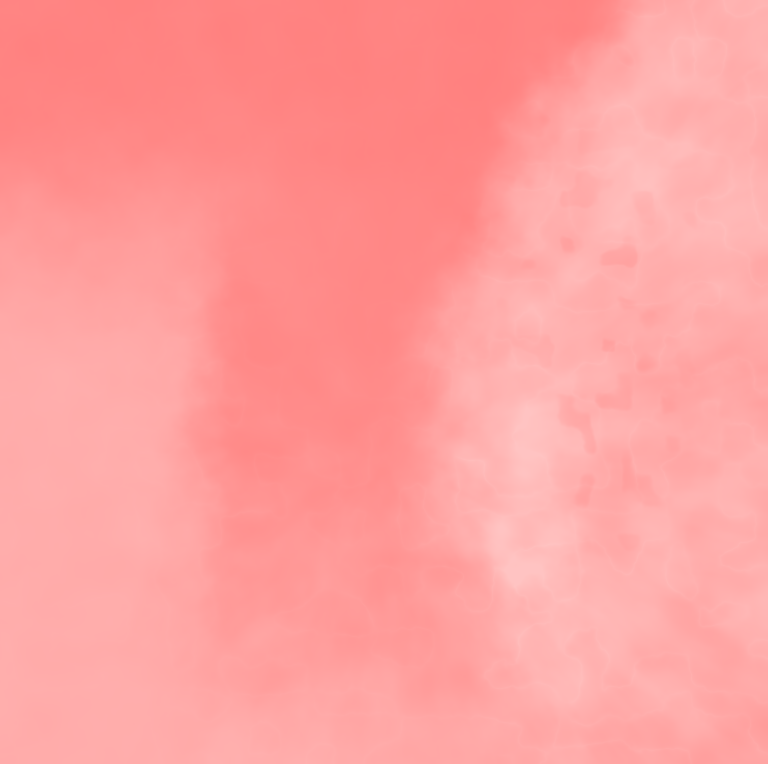
Write a WebGL 2 fragment shader that draws this background.

```glsl
#version 300 es
precision highp float;
// A coral field with pale, cloudy veils on the left and right.
// Soft masks place the veils; domain-warped value noise frays their edges,
// and noise smeared outward from the middle adds filaments and small spots.
uniform vec2 u_resolution;
out vec4 fragColor;

// Sine-free hash of a lattice point
float hash(vec2 cell) {
  vec3 q = fract(vec3(cell.xyx) * 0.1031);
  q += dot(q, q.yzx + 33.33);
  return fract((q.x + q.y) * q.z);
}

float valueNoise(vec2 p) {
  vec2 cell = floor(p), f = fract(p);
  f = f * f * f * (f * (f * 6.0 - 15.0) + 10.0);
  return mix(mix(hash(cell), hash(cell + vec2(1, 0)), f.x),
             mix(hash(cell + vec2(0, 1)), hash(cell + 1.0), f.x), f.y);
}

float fbm(vec2 p) {
  float sum = 0.0, weight = 0.5;
  for (int octave = 0; octave < 4; octave++) {
    sum += weight * valueNoise(p);
    p = mat2(1.6, 1.2, -1.2, 1.6) * p + 7.3;
    weight *= 0.5;
  }
  return sum / 0.9375;
}

// Soft elliptical glow
float glow(vec2 p, vec2 center, vec2 radius) {
  vec2 d = (p - center) / radius;
  return exp(-dot(d, d));
}

// Noise averaged along a direction, giving fibres
float fibres(vec2 p, vec2 direction, float scale) {
  float sum = 0.0;
  for (int i = -3; i <= 3; i++)
    sum += fbm((p + direction * float(i) * 0.006) * scale);
  return sum / 7.0;
}

// Thin bright lines where the noise crosses its middle value
float filaments(vec2 p, float scale) {
  return exp(-abs(valueNoise(p * scale) - 0.5) * 9.0);
}

void main() {
  vec2 uv = gl_FragCoord.xy / u_resolution;

  // Fray the coordinates at a coarse and a fine scale
  vec2 coarse = vec2(fbm(uv * 7.0 + 3.0), fbm(uv * 7.0 + 19.0)) - 0.5;
  vec2 fine = vec2(fbm(uv * 24.0 + 41.0), fbm(uv * 24.0 + 67.0)) - 0.5;
  vec2 p = uv + coarse * 0.09 + fine * 0.045;

  // Coral base, paler towards the bottom
  float tone = 0.512 + 0.14 * (1.0 - p.y) * (1.0 - p.y);
  tone += 0.03 * glow(p, vec2(0.27, 0.72), vec2(0.16, 0.14));
  tone += 0.035 * glow(p, vec2(0.34, 0.0), vec2(0.16, 0.1));

  // Left veil: crisp side edge at mid height, diffuse below
  float spread = mix(0.15, 0.055, smoothstep(0.1, 0.5, p.y));
  float leftVeil = (1.0 - smoothstep(0.27 - spread, 0.27 + spread, p.x))
                 * (1.0 - smoothstep(0.5, 0.87, p.y));
  tone = mix(tone, 0.675, leftVeil);

  // Right veil: its curved edge reaches furthest left below the middle
  float edge = 0.565 + 0.72 * (p.y - 0.4) * (p.y - 0.4);
  float rightVeil = smoothstep(-0.085, 0.085, p.x - edge);
  tone = mix(tone, 0.685, rightVeil);

  // Bright spine and upper glow, darker patches by the right side
  float spine = glow(p, vec2(0.68, 0.45), vec2(0.08, 0.12))
              + glow(p, vec2(0.71, 0.24), vec2(0.05, 0.15));
  tone += 0.055 * min(spine, 1.1) * rightVeil;
  tone += 0.025 * glow(p, vec2(0.87, 0.73), vec2(0.12, 0.17));
  tone -= 0.05 * glow(p, vec2(0.97, 0.51), vec2(0.13, 0.08));
  tone -= 0.05 * glow(p, vec2(0.98, 0.02), vec2(0.16, 0.1));
  tone -= 0.025 * glow(p, vec2(0.61, 0.13), vec2(0.07, 0.08));

  // Detail is strongest in the right veil and along both inner edges
  float leftEdge = glow(uv, vec2(0.29, 0.38), vec2(0.07, 0.25));
  float middle = glow(uv, vec2(0.47, 0.2), vec2(0.22, 0.25));
  float detail = clamp(0.12 + 0.7 * rightVeil + 0.35 * leftEdge + 0.45 * middle, 0.0, 1.0);
  vec2 outward = uv - vec2(0.5, 0.4);
  outward /= length(outward) + 0.12;
  tone += detail * 0.13 * (fibres(uv + coarse * 0.03, outward, 20.0) - 0.5);
  tone += detail * 0.026 * (filaments(uv + fine * 0.035, 26.0) - 0.35);

  // Small darker spots scattered through the right veil
  float spots = smoothstep(0.68, 0.9, valueNoise((uv + fine * 0.02) * 38.0 + 11.0));
  float spotArea = glow(uv, vec2(0.79, 0.42), vec2(0.09, 0.15))
                 + 0.7 * glow(uv, vec2(0.78, 0.68), vec2(0.14, 0.14));
  tone -= 0.05 * spots * spotArea;

  // Faint broad mottling everywhere
  tone += 0.016 * (fbm(uv * vec2(16.0, 10.0) + 5.0) - 0.5);

  tone = clamp(tone, 0.5, 0.765);
  fragColor = vec4(1.0, tone, tone - 0.006, 1.0);
}
```
